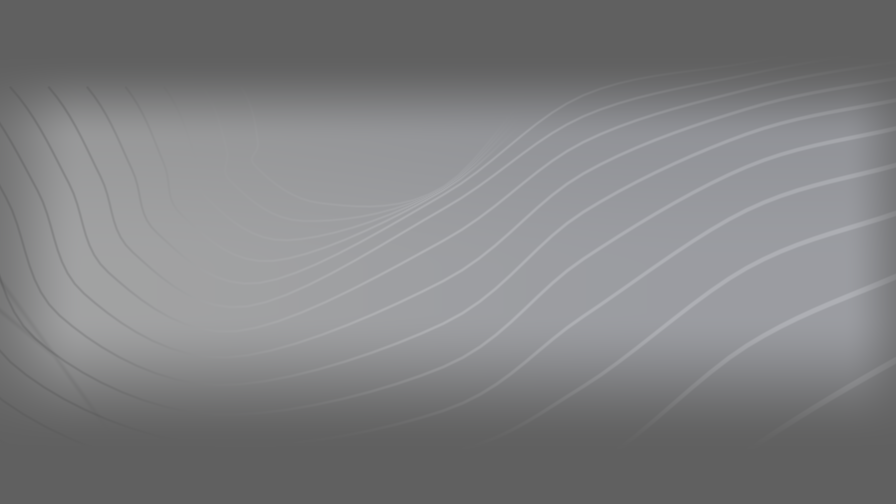
Give the GLSL for this background, as a Shadertoy shader.

```glsl
const vec2 GRID = vec2(768.0, 432.0);   // layout units across the canvas, y downward
const vec3 EDGE_GREY = vec3(0.378);
const vec3 WARM_GREY = vec3(0.632, 0.634, 0.637);
const vec3 COOL_GREY = vec3(0.607, 0.613, 0.632);
const int FIRST_STRAND = -4;
const int LAST_STRAND = 9;
const int STEPS = 9;

float segmentDistance(vec2 p, vec2 a, vec2 b) {
    vec2 ab = b - a;
    float t = clamp(dot(p - a, ab) / dot(ab, ab), 0.0, 1.0);
    return length(p - a - ab * t);
}

float softLine(float dist, float halfWidth, float blur) {
    return 1.0 - smoothstep(halfWidth - blur, halfWidth + blur, dist);
}

// Knots shared by all strands, shifted by the strand number k
vec2 knot(int i, float k) {
    if (i == 0) return vec2(-190.0 + 38.0 * k, 10.0);
    if (i == 1) return vec2(-90.0 + 33.0 * k, 75.0);
    if (i == 2) return vec2(-22.0 + 27.0 * k, 175.0 - 6.0 * k);
    if (i == 3) return vec2(30.0 + 21.0 * k, 290.0 - 20.0 * k + 0.4 * k * k);
    if (i == 4) return vec2(180.0 + 6.0 * k + 0.5 * k * k, 355.0 - 25.5 * k + 0.6 * k * k);
    if (i == 5) {
        float drop = 154.0 - 38.0 * k;
        return vec2(380.0, 158.0 + 0.5 * (drop + sqrt(drop * drop + 1600.0)));
    }
    if (i == 6) return vec2(500.0, 222.0 * exp(-0.2 * k));
    if (i == 7) return vec2(640.0, 143.0 * exp(-0.225 * k + 0.006 * k * k));
    if (i == 8) return vec2(768.0, 110.0 * exp(-0.25 * k + 0.002 * k * k));
    return vec2(900.0, 82.0 * exp(-0.27 * k));
}

vec2 catmullRom(vec2 a, vec2 b, vec2 c, vec2 d, float t) {
    return b + 0.5 * t * (c - a + t * (2.0 * a - 5.0 * b + 4.0 * c - d
             + t * (3.0 * (b - c) + d - a)));
}

float strandDistance(vec2 p, float k) {
    float nearest = 1e4;
    for (int i = 1; i < 8; i++) {
        vec2 b = knot(i, k);
        vec2 c = knot(i + 1, k);
        // Skip spans far from this column
        if (p.x < min(b.x, c.x) - 12.0 || p.x > max(b.x, c.x) + 12.0) continue;
        vec2 a = knot(i - 1, k);
        vec2 d = knot(i + 2, k);
        vec2 from = b;
        for (int s = 1; s <= STEPS; s++) {
            vec2 to = catmullRom(a, b, c, d, float(s) / float(STEPS));
            nearest = min(nearest, segmentDistance(p, from, to));
            from = to;
        }
    }
    return nearest;
}

// Strongest coverage among all strands
float strandCoverage(vec2 p, float blur) {
    float coverage = 0.0;
    float across = p.x / GRID.x;
    for (int n = FIRST_STRAND; n <= LAST_STRAND; n++) {
        float k = float(n);
        float halfWidth = mix(0.9, 1.8 - 0.2 * k, across * across);
        halfWidth = max(halfWidth, 0.8);
        float fade = 1.0 - 0.55 * smoothstep(4.0, 9.0, k);
        fade *= 1.0 - smoothstep(5.0, 6.0, k) * smoothstep(370.0, 450.0, p.x);
        coverage = max(coverage, fade * softLine(strandDistance(p, k), halfWidth, blur));
    }
    return coverage;
}

// Bright panel with soft borders
float panelMask(vec2 p) {
    float top = smoothstep(48.0, 122.0, p.y);
    float bottom = 1.0 - smoothstep(268.0, 385.0, p.y);
    float left = mix(0.3, 1.0, smoothstep(-15.0, 72.0, p.x));
    float right = mix(0.3, 1.0, 1.0 - smoothstep(722.0, 785.0, p.x));
    return top * bottom * left * right;
}

void mainImage(out vec4 fragColor, in vec2 fragCoord) {
    vec2 uv = fragCoord / iResolution.xy;
    vec2 p = vec2(uv.x, 1.0 - uv.y) * GRID;
    float blur = max(1.0, GRID.y / iResolution.y);

    // Panel gradient
    float mask = panelMask(p);
    vec3 panel = mix(WARM_GREY, COOL_GREY, smoothstep(0.1, 0.8, uv.x));
    panel -= 0.04 * (1.0 - smoothstep(90.0, 230.0, p.y));
    vec3 color = mix(EDGE_GREY, panel, mask);

    // Strands turn from dark to light along the canvas
    float tone = 0.075 * smoothstep(130.0, 380.0, p.x)
               - 0.085 * (1.0 - smoothstep(50.0, 190.0, p.x));
    color += tone * strandCoverage(p, blur) * sqrt(mask);

    // Faint streaks in the lower left corner
    float streak = segmentDistance(p, vec2(-5.0, 233.0), vec2(95.0, 372.0));
    streak = min(streak, segmentDistance(p, vec2(-5.0, 262.0), vec2(48.0, 306.0)));
    color -= 0.035 * softLine(streak, 1.5, 2.0) * (1.0 - smoothstep(320.0, 375.0, p.y));

    fragColor = vec4(color, 1.0);
}
```
